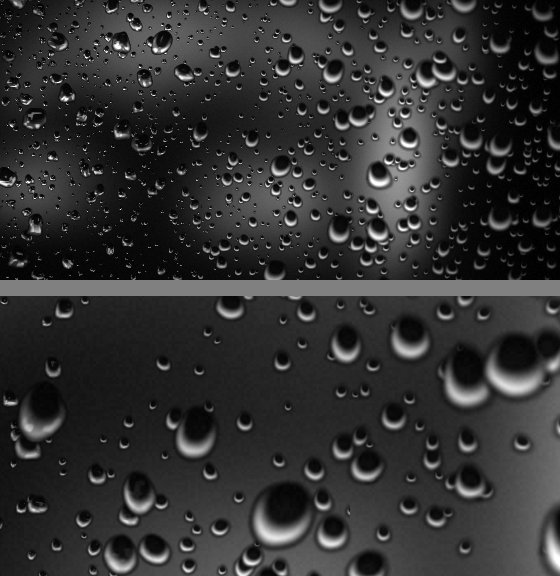
Top, the full canvas; bottom, a detail of the centre.
Reproduce this texture procedurally as a Shadertoy shader.

```glsl
vec2 hash2(vec2 p) {
    vec3 q = fract(vec3(p.xyx) * vec3(0.1031, 0.1030, 0.0973));
    q += dot(q, q.yzx + 33.33);
    return fract((q.xx + q.yz) * q.zy);
}

float noise(vec2 p) {
    vec2 i = floor(p), f = fract(p);
    f = f * f * (3.0 - 2.0 * f);
    float low = mix(hash2(i).x, hash2(i + vec2(1, 0)).x, f.x);
    float high = mix(hash2(i + vec2(0, 1)).x, hash2(i + vec2(1, 1)).x, f.x);
    return mix(low, high, f.y);
}

float glow(vec2 p, vec2 centre, vec2 size) {
    p = (p - centre) / size;
    return exp(-dot(p, p));
}

// Defocused lights behind the glass
float backdrop(vec2 p) {
    p += 0.08 * (vec2(noise(p * 4.0), noise(p * 4.0 + 31.0)) - 0.5);
    float light = 0.03;
    light += 0.36 * glow(p, vec2(0.55, 0.88), vec2(0.37, 0.21));
    light += 0.25 * glow(p, vec2(1.12, 0.80), vec2(0.24, 0.23));
    light += 0.37 * glow(p, vec2(0.98, 0.28), vec2(0.25, 0.19));
    light += 0.54 * glow(p, vec2(1.42, 0.42), vec2(0.14, 0.36));
    light += 0.28 * glow(p, vec2(0.13, 0.33), vec2(0.22, 0.14));
    light += 0.22 * glow(p, vec2(1.62, 0.85), vec2(0.14, 0.25));
    light += 0.13 * glow(p, vec2(0.10, 0.72), vec2(0.16, 0.16));
    return light * (1.0 - 0.7 * smoothstep(1.6, 1.95, p.x));
}

// One jittered layer of drops; focus softens toward the right
float drops(float light, vec2 p, float cell, float density, float seed) {
    float defocus = smoothstep(0.6, 1.8, p.x);
    float detail = 1.0 - smoothstep(0.3, 1.0, p.x);
    float blur = mix(0.0025, 0.012, defocus);
    for (int k = 0; k < 9; k++) {
        vec2 id = floor(p / cell) + vec2(k % 3, k / 3) - 1.0;
        vec2 jitter = hash2(id + seed);
        vec2 trait = hash2(id + seed + 57.0);
        if (hash2(id + seed + 113.0).x > density) continue;

        vec2 centre = (id + 0.5 + 0.8 * (jitter - 0.5)) * cell;
        float radius = cell * mix(0.14, 0.27, trait.x) * (1.0 + 0.2 * defocus);
        vec2 q = (p - centre) / radius;

        // Leaning, slightly uneven teardrop outline
        q.x += (trait.y - 0.5) * 0.35 * q.y;
        q.x *= 1.0 + 0.22 * trait.y * clamp(q.y, -1.0, 1.5);
        q.y *= mix(1.08, 0.8, jitter.x);
        vec2 bend = vec2(noise(q * 1.1 + id * 7.0), noise(q * 1.1 + id * 7.0 + 19.0));
        q += mix(0.15, 0.5, detail) * (bend - 0.5);
        float d = length(q) - 1.0;
        float soft = blur / radius;
        float mask = 1.0 - smoothstep(-soft, soft, d);

        // Dark dome and rim around a bright lower crescent
        float crescent = smoothstep(0.5, 1.15, length(q - vec2(0.1, 0.42)));
        crescent *= 1.0 - smoothstep(-0.35 - 0.2 * soft, 0.02 + 0.2 * soft, d);
        float streaks = noise(q * vec2(3.0, 4.0) + id * 3.0);
        crescent *= mix(1.25, 0.45 + 1.1 * smoothstep(0.3, 0.8, streaks), detail);
        float level = 0.38 + 0.65 * backdrop(centre);
        float glint = smoothstep(0.7, 0.9, noise(q * vec2(2.5, 4.0) + id * 5.0));
        glint *= detail * (1.0 - smoothstep(-0.45, -0.15, d));

        float body = 0.025 + level * crescent * 1.3 + 0.4 * glint;
        body += 0.12 * backdrop(centre) * smoothstep(-0.2, -0.8, d);
        light = mix(light, body, mask);
    }
    return light;
}

void mainImage(out vec4 fragColor, in vec2 fragCoord) {
    vec2 p = fragCoord / iResolution.y;
    float light = backdrop(p);

    // From fine spray up to heavy drops
    light = drops(light, p, 0.023, 0.25 * (1.0 - smoothstep(0.5, 1.5, p.x)), 11.0);
    light = drops(light, p, 0.044, 0.50, 23.0);
    light = drops(light, p, 0.084, 0.68, 37.0);
    light = drops(light, p, 0.155, 0.62, 53.0);

    // Vignette and film grain
    vec2 edge = (fragCoord / iResolution.xy - 0.5) * 2.0;
    light *= 1.0 - 0.35 * smoothstep(0.7, 1.8, dot(edge, edge));
    light += 0.02 * (hash2(floor(p * 256.0)).x - 0.5);
    fragColor = vec4(vec3(clamp(light, 0.0, 1.0)), 1.0);
}
```
